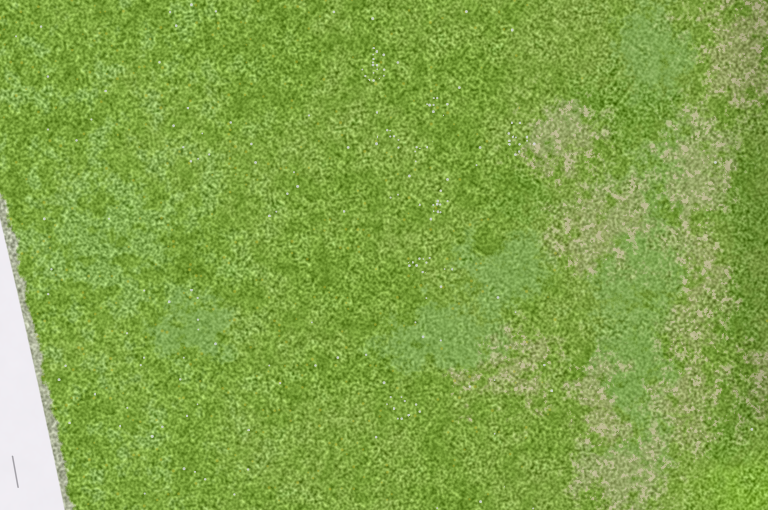
This texture is drawn by a Shadertoy shader. Its source:

```glsl
// Aerial view of a meadow: a pale paved strip with a gravel verge at lower left,
// worn and dry ground on the right, small flowers scattered in loose clusters.
// Elliptical patches, warped by gradient noise, drive the blend of ground colours.

const vec3 GRASS_DARK = vec3(0.36, 0.50, 0.13);
const vec3 GRASS_LIGHT = vec3(0.62, 0.77, 0.35);
const vec3 OLIVE = vec3(0.53, 0.63, 0.30);
const vec3 WORN_GREEN = vec3(0.51, 0.66, 0.35);
const vec3 DRY_SOIL = vec3(0.64, 0.66, 0.45);
const vec3 STRAW = vec3(0.78, 0.74, 0.62);
const vec3 LUSH_GREEN = vec3(0.42, 0.58, 0.20);
const vec3 FRESH_GREEN = vec3(0.53, 0.71, 0.22);
const vec3 HERB_GREEN = vec3(0.55, 0.70, 0.41);
const vec3 PAVING = vec3(0.94, 0.93, 0.95);
const vec3 GRAVEL = vec3(0.69, 0.69, 0.64);
const vec3 PETAL_WHITE = vec3(0.86, 0.87, 0.90);
const vec3 PETAL_GOLD = vec3(0.72, 0.70, 0.20);
const float BLADE_SCALE = 165.0;
const float CLUSTER_SIZE = 0.02;
const float WARP = 0.07;

// Patches: centre, then radii, in canvas heights.
const vec4 WORN[9] = vec4[9](
    vec4(0.88, 0.33, 0.13, 0.075), vec4(0.98, 0.47, 0.08, 0.08),
    vec4(1.25, 0.50, 0.11, 0.16), vec4(1.24, 0.28, 0.09, 0.13),
    vec4(1.28, 0.90, 0.07, 0.09), vec4(1.35, 0.67, 0.08, 0.11),
    vec4(1.10, 0.74, 0.09, 0.05), vec4(1.24, 0.09, 0.08, 0.10),
    vec4(0.37, 0.36, 0.07, 0.06));
const vec4 DRY[11] = vec4[11](
    vec4(1.37, 0.66, 0.06, 0.11), vec4(1.17, 0.56, 0.09, 0.08),
    vec4(1.38, 0.45, 0.05, 0.11), vec4(1.35, 0.22, 0.05, 0.10),
    vec4(1.23, 0.06, 0.08, 0.08), vec4(1.09, 0.73, 0.09, 0.06),
    vec4(0.92, 0.24, 0.05, 0.03), vec4(1.02, 0.29, 0.06, 0.07),
    vec4(1.18, 0.21, 0.04, 0.07), vec4(1.48, 0.26, 0.04, 0.07),
    vec4(1.45, 0.92, 0.07, 0.12));
const vec4 LUSH[5] = vec4[5](
    vec4(1.45, 0.40, 0.06, 0.07), vec4(1.47, 0.60, 0.05, 0.09),
    vec4(1.22, 0.79, 0.10, 0.05), vec4(1.43, 0.15, 0.05, 0.08),
    vec4(1.07, 0.60, 0.08, 0.04));
const vec2 FLOWERS[8] = vec2[8](
    vec2(0.76, 0.73), vec2(0.845, 0.79), vec2(1.015, 0.73), vec2(0.83, 0.70),
    vec2(0.86, 0.59), vec2(0.73, 0.85), vec2(0.82, 0.48), vec2(0.78, 0.20));

float hash(vec2 p) {
    vec3 q = fract(p.xyx * 0.1031);
    q += dot(q, q.yzx + 33.33);
    return fract((q.x + q.y) * q.z);
}

float cornerSlope(vec2 cell, vec2 offset) {
    float angle = 6.2832 * hash(cell);
    return dot(vec2(cos(angle), sin(angle)), offset);
}

float gradientNoise(vec2 p) {
    vec2 i = floor(p), f = fract(p), u = f * f * f * (f * (f * 6.0 - 15.0) + 10.0);
    vec2 e = vec2(1.0, 0.0);
    return 1.5 * mix(
        mix(cornerSlope(i, f), cornerSlope(i + e, f - e), u.x),
        mix(cornerSlope(i + e.yx, f - e.yx), cornerSlope(i + 1.0, f - 1.0), u.x), u.y);
}

float fbm(vec2 p) {
    float sum = 0.0, amp = 0.6;
    for (int i = 0; i < 4; i++) {
        sum += amp * gradientNoise(p);
        p = mat2(1.6, 1.2, -1.2, 1.6) * p + 17.3;
        amp *= 0.65;
    }
    return sum;
}

float patchCover(vec2 p, vec4 e) {
    vec2 d = (p - e.xy) / e.zw;
    return exp(-dot(d, d));
}

// One jittered dot per grid cell, of varied size, present with the given probability.
float specks(vec2 p, float cell, float density, float radius) {
    vec2 id = floor(p / cell) + 61.0;
    vec2 jitter = 0.3 + 0.4 * vec2(hash(id + 5.7), hash(id + 19.1));
    float d = length(fract(p / cell) - jitter) * cell, aa = 0.7 / iResolution.y;
    float r = radius * (0.5 + 0.5 * hash(id + 41.3));
    return step(hash(id), density) * (1.0 - smoothstep(r - aa, r + aa, d));
}

void mainImage(out vec4 fragColor, in vec2 fragCoord) {
    vec2 p = fragCoord / iResolution.y;
    float aa = 1.0 / iResolution.y;

    // Noise layers, from broad drifts to single blades
    float broad = fbm(p * 5.0), clump = fbm(p * 18.0 + 9.0), tuft = fbm(p * 48.0 + 3.0);
    vec2 turned = mat2(0.8, 0.6, -0.6, 0.8) * p * BLADE_SCALE;
    float blade = gradientNoise(turned) + 0.55 * gradientNoise(turned.yx * 0.63 + 31.0);
    blade *= 1.0 + 0.7 * clump;
    float left = 1.0 - smoothstep(0.2, 0.75, p.x), right = smoothstep(0.85, 1.25, p.x);

    // Patch masks
    float worn = 0.0, dry = 0.0, lush = 0.0, cluster = 0.0;
    vec2 warped = p + WARP * vec2(fbm(p * 10.0 + 40.0), fbm(p * 10.0 + 70.0));
    for (int i = 0; i < WORN.length(); i++) worn = max(worn, patchCover(warped, WORN[i]));
    for (int i = 0; i < DRY.length(); i++) dry = max(dry, patchCover(warped, DRY[i]));
    for (int i = 0; i < LUSH.length(); i++) lush = max(lush, patchCover(warped, LUSH[i]));
    for (int i = 0; i < FLOWERS.length(); i++)
        cluster = max(cluster, patchCover(p, vec4(FLOWERS[i], vec2(CLUSTER_SIZE))));
    worn = smoothstep(0.15, 0.75, worn + 0.6 * clump + 0.5 * tuft) * smoothstep(0.02, 0.3, worn);
    float bare = dry + 0.15 * right;
    dry = smoothstep(0.2, 0.9, bare + 0.7 * clump + 0.6 * tuft) * smoothstep(0.02, 0.3, bare);
    lush = smoothstep(0.25, 0.7, lush + 0.15 * right + 0.7 * clump + 0.4 * tuft);

    // Grass and bare ground
    float tone = 0.46 + 0.66 * blade + 0.4 * tuft + 0.28 * clump + 0.15 * broad + 0.06 * left;
    vec3 col = mix(GRASS_DARK, GRASS_LIGHT, clamp(tone, -0.35, 1.45));
    float grain = 0.16 * blade + 0.09 * tuft;
    col = mix(col, OLIVE + grain, clamp(0.2 + 0.6 * broad + 0.5 * clump + 0.3 * right - 0.2 * left, 0.0, 0.7));
    float herbs = left * smoothstep(0.0, 0.5, clump + 0.4 * patchCover(p, vec4(0.22, 0.53, 0.2, 0.12)));
    col = mix(col, HERB_GREEN + grain, 0.5 * herbs);
    col = mix(col, WORN_GREEN + 0.55 * grain, 0.75 * worn);
    col = mix(col, DRY_SOIL + 0.9 * grain, 0.7 * dry);
    col = mix(col, LUSH_GREEN + 1.1 * grain, 0.65 * lush * (1.0 - 0.5 * dry));
    float straw = smoothstep(0.22, 0.42, tuft + 0.25 * blade) * smoothstep(0.1, 0.6, bare);
    col = mix(col, STRAW, 0.7 * straw);
    col = mix(col, FRESH_GREEN + grain, 0.7 * patchCover(warped, vec4(1.46, 0.03, 0.10, 0.07)));
    col *= 1.0 - 0.10 * smoothstep(1.38, 1.5, p.x) * smoothstep(0.08, 0.2, p.y);

    // Flowers
    float meadow = 1.0 - smoothstep(0.85, 1.2, p.x);
    col = mix(col, PETAL_GOLD, 0.5 * specks(p + 0.7, 0.011, 0.06 * meadow, 0.003));
    col = mix(col, PETAL_WHITE, 0.8 * specks(p, 0.007, 0.006 * meadow + 0.3 * cluster, 0.003));

    // Verge and paving
    float vergeX = 0.146 - 0.20 * p.y - 0.045 * p.y * p.y + 0.012 * clump + 0.01 * tuft;
    float pavingX = 0.127 - 0.205 * p.y - 0.03 * p.y * p.y;
    col = mix(col, GRAVEL + grain, 0.85 * (1.0 - smoothstep(-0.006, 0.006, p.x - vergeX)));
    float crack = length(vec2(p.x - 0.03 + 0.18 * (p.y - 0.075), max(abs(p.y - 0.075) - 0.03, 0.0)));
    vec3 paving = PAVING + 0.008 * clump - 0.3 * (1.0 - smoothstep(0.0, 0.001 + aa, crack));
    col = mix(col, paving, 1.0 - smoothstep(-aa, aa, p.x - pavingX));
    fragColor = vec4(clamp(col, 0.0, 1.0), 1.0);
}
```
